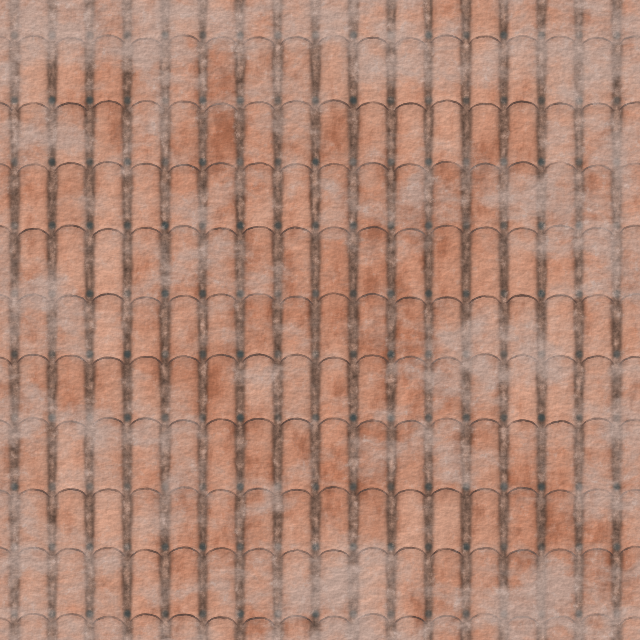
Give the GLSL for this texture, as a Shadertoy shader.

```glsl
// Weathered terracotta roof: columns of rounded barrel tiles in overlapping rows, under pale dusty haze.

const vec2 TILES = vec2(17.0, 10.0);      // repeats across and down
const vec2 PHASE = vec2(0.885, 0.414);    // first tile centre and lip crest
const float HALF_LOW = 0.420;             // half width at the lower lip
const float HALF_TOP = 0.380;             // half width under the next tile
const float ARCH = 0.115;                 // rise of the lip, in rows
const float LIP = 0.015;                  // half thickness of the lip line, in rows
const float ROW_JITTER = 0.10;
const float TILE_JITTER = 0.06;
const float HAZE = 0.76;
const vec3 CLAY = vec3(0.775, 0.585, 0.495);
const vec3 BURNT = vec3(0.700, 0.460, 0.355);
const vec3 STAIN = vec3(0.530, 0.325, 0.240);
const vec3 VALLEY = vec3(0.535, 0.415, 0.355);
const vec3 LIP_DARK = vec3(0.360, 0.275, 0.245);
const vec3 SLATE = vec3(0.245, 0.275, 0.275);
const vec3 DUST = vec3(0.735, 0.645, 0.605);
const float TAU = 6.2831853;

float hash(vec2 cell, float seed) {
    uvec2 u = uvec2(cell) + uvec2(17u, 59u) * uint(seed);
    uint n = u.x * 1597334677u ^ u.y * 3812015801u;
    n = (n ^ (n >> 15)) * 2246822519u;
    n = (n ^ (n >> 13)) * 3266489917u;
    return float((n ^ (n >> 16)) >> 8) / 16777216.0;
}

float cornerSlope(vec2 cell, vec2 offset, vec2 period, float seed) {
    float a = TAU * hash(mod(cell, period), seed);
    return dot(vec2(cos(a), sin(a)), offset);
}

// Gradient noise that wraps after a whole number of cells
float noise(vec2 uv, vec2 period, float seed) {
    vec2 p = uv * period;
    vec2 i = floor(p), f = p - i;
    vec2 w = f * f * f * (f * (f * 6.0 - 15.0) + 10.0);
    vec2 e = vec2(0.0, 1.0);
    float low = mix(cornerSlope(i, f, period, seed),
                    cornerSlope(i + e.yx, f - e.yx, period, seed), w.x);
    float high = mix(cornerSlope(i + e, f - e, period, seed),
                     cornerSlope(i + 1.0, f - 1.0, period, seed), w.x);
    return mix(low, high, w.y);
}

float fbm(vec2 uv, vec2 period, float seed) {
    float sum = 0.0, gain = 1.0;
    for (int i = 0; i < 5; i++) {
        sum += gain * noise(uv, period, seed + float(i));
        period *= 2.0;
        gain *= 0.6;
    }
    return sum;
}

void mainImage(out vec4 fragColor, in vec2 fragCoord) {
    vec2 uv = fragCoord / iResolution.xy;
    vec2 aa = TILES / iResolution.xy;
    vec2 g = uv * TILES - PHASE;
    float rough = fbm(uv, vec2(64.0, 60.0), 30.0);
    // Column, and signed position across its tile
    float column = mod(floor(g.x + 0.5), TILES.x);
    float q = fract(g.x + 0.5) - 0.5;
    float x = q - 0.03 * (hash(vec2(column, 3.0), 1.0) - 0.5);

    // Nearest arched lip; d is the height above it, in rows
    float across = clamp(x / HALF_LOW, -1.0, 1.0);
    float y = g.y + ARCH * (1.0 - sqrt(1.0 - 0.85 * across * across)) / 0.613;
    float k = floor(y + 0.5);
    float row = mod(k, TILES.y);
    float rowShift = ROW_JITTER * (hash(vec2(5.0, row), 2.0) - 0.5);
    float d = y - k - rowShift - TILE_JITTER * (hash(vec2(column, row), 3.0) - 0.5);
    vec2 tile = vec2(column, mod(d > 0.0 ? k : k - 1.0, TILES.y));
    float along = d > 0.0 ? d : 1.0 + d;

    // Tile body: rounded shading, mottling and stains
    float halfWidth = mix(HALF_LOW, HALF_TOP, smoothstep(0.0, 0.9, along));
    float side = abs(x) - halfWidth + 0.035 * rough;
    float body = 1.0 - smoothstep(-0.07, 0.06, side);
    float cloud = fbm(uv, vec2(4.0, 5.0), 10.0);
    float streak = fbm(uv, vec2(30.0, 14.0), 20.0);
    float burn = 0.42 + 0.85 * cloud + 0.22 * (hash(tile, 4.0) - 0.5) + 0.3 * streak;
    vec3 clay = mix(CLAY, BURNT, clamp(burn, 0.0, 1.0));
    clay *= 1.03 + 0.05 * (hash(tile, 5.0) - 0.5) - 0.15 * pow(abs(x / halfWidth), 4.0) - 0.06 * x;
    clay = mix(clay, STAIN, 0.40 * smoothstep(0.1, 0.9, streak + 0.7 * cloud));

    // Grimy valley between columns, with a dark slate hole beside each lip
    vec3 color = mix(VALLEY * (1.0 + 0.32 * rough + 0.25 * streak), clay, body);
    color *= 1.0 - 0.17 * exp(-pow(side / 0.06, 2.0)) * (1.0 + 1.2 * streak);
    float kGap = floor(g.y + 0.5);
    float gapRow = mod(kGap, TILES.y);
    float gapShift = ROW_JITTER * (hash(vec2(5.0, gapRow), 2.0) - 0.5);
    vec2 hole = vec2((0.5 - abs(q)) / 0.10, (g.y - kGap - gapShift - 0.03) / 0.065);
    float depth = 0.5 + 0.5 * hash(vec2(mod(floor(g.x), TILES.x), gapRow), 6.0);
    color = mix(color, SLATE, depth * exp(-pow(dot(hole, hole) + 0.4 * abs(rough), 2.0)));

    // Lip line, crisp above and fading into its shadow below
    float lipSpan = 1.0 - smoothstep(0.40, 0.47, abs(x));
    float line = 1.0 - smoothstep(LIP - aa.y * 0.4, LIP + aa.y * 0.6, abs(d + 0.01 * rough));
    float shadow = 0.32 * exp(min(d, 0.0) * 13.0) * step(d, 0.0);
    float wear = clamp(0.72 + 0.5 * streak + 0.3 * rough, 0.25, 0.95);
    color = mix(color, LIP_DARK, wear * lipSpan * max(line, shadow));
    color += 0.03 * lipSpan * exp(-pow((d - 0.05) / 0.022, 2.0));

    // Wispy dust drifts, thicker toward the canvas border
    vec2 warp = vec2(fbm(uv, vec2(9.0), 80.0), fbm(uv, vec2(9.0), 90.0));
    vec2 nearBorder = pow(0.5 + 0.5 * cos(TAU * uv), vec2(6.0));
    float drift = fbm(uv + 0.035 * warp, vec2(5.0, 8.0), 60.0) + 0.6 * fbm(uv + 0.01 * warp, vec2(18.0, 30.0), 70.0);
    float haze = smoothstep(-0.35, 1.0, drift + 0.45 * max(nearBorder.x * 0.8, nearBorder.y));
    color = mix(color, DUST, clamp(HAZE * haze + 0.3 * smoothstep(0.2, 0.9, rough), 0.0, 0.85));

    // Gritty surface lit from the upper left
    vec2 lit = vec2(-0.0015, 0.002), grit = vec2(50.0, 75.0);
    float relief = fbm(uv, grit, 40.0) - fbm(uv + lit, grit, 40.0);
    color *= 1.0 + 0.15 * relief + 0.06 * noise(uv, vec2(190.0), 50.0) + 0.04 * rough;
    fragColor = vec4(clamp(color, 0.0, 1.0), 1.0);
}
```
